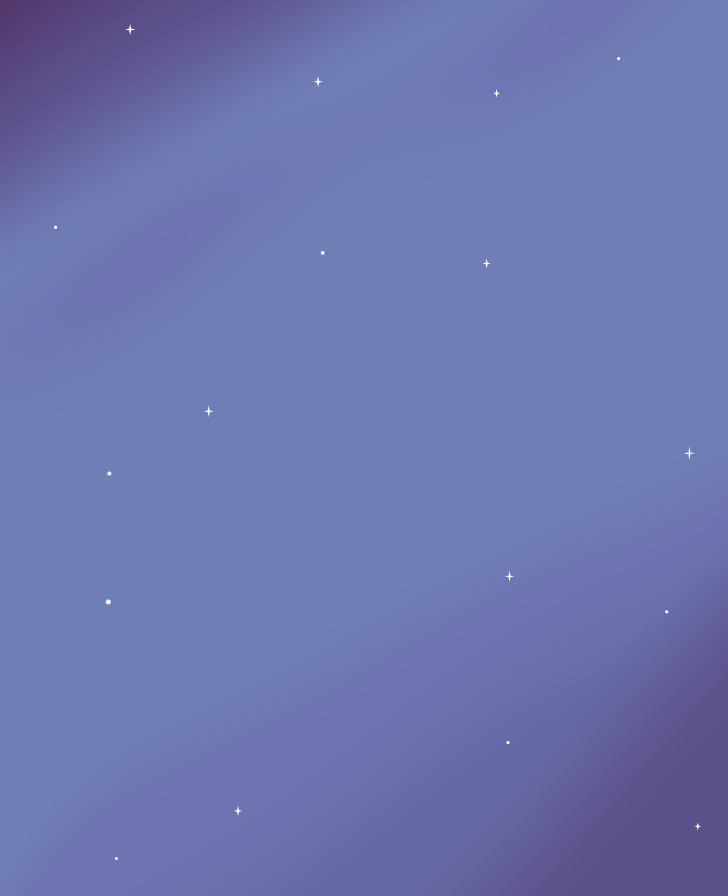
Write a Shadertoy shader that draws this background.

```glsl
// Dusky blue sky with plum corners, soft diagonal haze and a few small stars.

const vec3 BASE_BLUE   = vec3(0.440, 0.496, 0.714);
const vec3 HAZE_VIOLET = vec3(0.430, 0.455, 0.695);
const vec3 DUSK        = vec3(0.400, 0.408, 0.640);
const vec3 MAUVE       = vec3(0.358, 0.312, 0.538);
const vec3 INDIGO      = vec3(0.370, 0.335, 0.570);
const vec3 PLUM        = vec3(0.305, 0.185, 0.385);
const vec3 STAR_WHITE  = vec3(0.980, 0.970, 1.000);

const vec2  STAR_GRID     = vec2(4.0, 5.0);  // cells across and down
const float STAR_SHARE    = 0.90;            // part of the cells holding a star
const float SPARKLE_SHARE = 0.45;            // part of the stars with four arms
const float DOT_RADIUS    = 0.0028;
const float ARM_LENGTH    = 0.0070;
const float ARM_WIDTH     = 0.0014;

float hash(vec2 cell, float seed) {
    return fract(sin(dot(cell, vec2(127.1, 311.7)) + seed * 74.7) * 43758.5);
}

// Slow ripple that keeps the gradient edges from being straight.
float ripple(vec2 p) {
    return 0.006 * sin(9.0 * p.x - 4.0 * p.y) + 0.004 * sin(17.0 * p.x + 6.0 * p.y);
}

// p starts at the upper left, y grows downwards, the height is 1.
vec3 sky(vec2 p) {
    float wave = ripple(p);

    // Violet haze beside the upper corner
    float upper = dot(p, vec2(0.50, 0.86)) + wave;
    float offset = (upper - 0.33) / 0.065;
    float patches = 0.7 + 0.3 * sin(13.0 * p.x - 0.6);
    vec3 colour = mix(BASE_BLUE, HAZE_VIOLET, exp(-offset * offset) * patches);

    // Lower slope, in three steps that turn towards the corner
    float leftBend = max(0.16 - p.x, 0.0);
    float haze = dot(p, vec2(0.45, 0.89)) - 3.2 * leftBend * leftBend + wave;
    float dusk = dot(p, vec2(0.55, 0.835)) + wave;
    float mauve = dot(p, vec2(0.73, 0.69)) - wave;
    colour = mix(colour, HAZE_VIOLET, smoothstep(0.765, 0.885, haze));
    colour = mix(colour, DUSK, smoothstep(0.89, 1.05, dusk));
    colour = mix(colour, MAUVE, smoothstep(1.00, 1.17, mauve));

    // Dark upper corner
    vec3 corner = mix(PLUM, INDIGO, smoothstep(-0.06, 0.17, upper));
    return mix(corner, colour, smoothstep(0.12, 0.275, upper));
}

// Tapered bar along the y axis
float arm(vec2 q, float size) {
    float reach = ARM_LENGTH * size;
    float side = abs(q.x) - ARM_WIDTH * (1.0 - abs(q.y) / reach);
    return max(side, abs(q.y) - reach);
}

// One jittered star per cell: a round dot or a four-armed sparkle.
float stars(vec2 p, float aspect, float pixel) {
    vec2 cellSize = vec2(aspect, 1.0) / STAR_GRID;
    vec2 cell = floor(p / cellSize);
    vec2 jitter = vec2(hash(cell, 1.0), hash(cell, 2.0));
    vec2 q = p - (cell + mix(vec2(0.12), vec2(0.88), jitter)) * cellSize;

    float size = mix(0.55, 1.0, hash(cell, 3.0));
    float dotShape = length(q) - DOT_RADIUS * size;
    float sparkle = min(arm(q, size), arm(q.yx, 0.8 * size));
    float shape = hash(cell, 4.0) < SPARKLE_SHARE ? sparkle : dotShape;

    float present = step(hash(cell, 5.0), STAR_SHARE);
    return present * clamp(0.5 - shape / pixel, 0.0, 1.0);
}

void mainImage(out vec4 fragColor, in vec2 fragCoord) {
    float pixel = 1.0 / iResolution.y;
    vec2 p = vec2(fragCoord.x, iResolution.y - fragCoord.y) * pixel;
    float aspect = iResolution.x * pixel;

    vec3 colour = mix(sky(p), STAR_WHITE, stars(p, aspect, pixel));
    fragColor = vec4(colour, 1.0);
}
```
